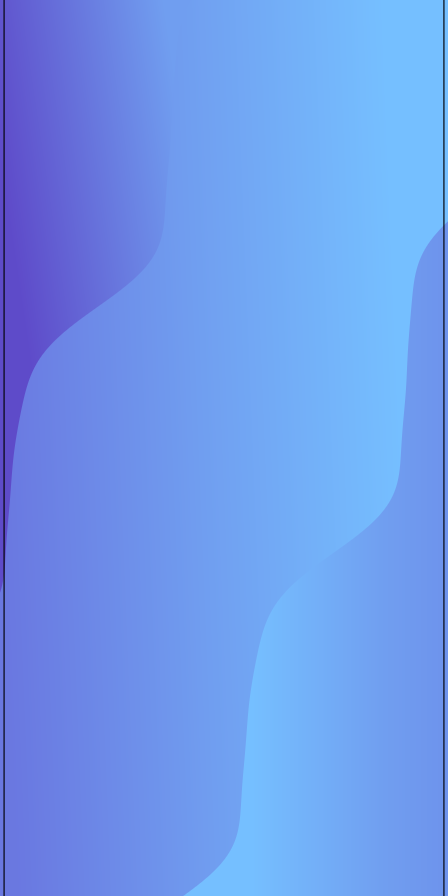
Give the GLSL for this background, as a Shadertoy shader.

```glsl
const float TAU = 6.2831853;

// Wave shape, in fractions of the canvas
const vec2 WAVE_ORIGIN = vec2(0.9036, 0.4427);
const float WAVE_PERIOD = 0.3906;
const float WAVE_DRIFT = 0.3568;
const float WAVE_TOP_BEND = 0.18;
const vec2 LEFT_WAVE_SHIFT = vec2(0.526, 0.2747);

// Side rules
const float RULE_INSET = 0.0091;
const float RULE_WIDTH = 0.0026;

// Palette
const vec3 VIOLET = vec3(0.37, 0.295, 0.79);
const vec3 INDIGO = vec3(0.415, 0.47, 0.88);
const vec3 PERIWINKLE = vec3(0.43, 0.575, 0.925);
const vec3 CORNFLOWER = vec3(0.44, 0.62, 0.94);
const vec3 SKY = vec3(0.46, 0.75, 1.0);
const vec3 RULE_COLOR = vec3(0.0, 0.0, 0.02);

// Horizontal position of the descending wave at a depth below the top
float waveX(float depth) {
    float phase = (depth - WAVE_ORIGIN.y) / WAVE_PERIOD;
    float a = TAU * phase;
    float top = min(phase, 0.0);
    float ripple = 0.0693 * sin(a) + 0.0158 * cos(a)
                 - 0.0137 * sin(2.0 * a) - 0.0111 * cos(2.0 * a)
                 + 0.0016 * sin(3.0 * a) + 0.0038 * cos(3.0 * a);
    return WAVE_ORIGIN.x - 0.0072 - WAVE_DRIFT * phase + ripple
         - WAVE_TOP_BEND * top * top;
}

// Antialiased coverage to the right of a wave shifted left and up
float rightOfWave(vec2 p, vec2 shift, vec2 pixel) {
    float depth = p.y + shift.y;
    float slope = (waveX(depth + pixel.y) - waveX(depth - pixel.y)) / (2.0 * pixel.y);
    float footprint = length(vec2(pixel.x, slope * pixel.y));
    return clamp((p.x + shift.x - waveX(depth)) / footprint + 0.5, 0.0, 1.0);
}

vec3 threeStops(vec3 a, vec3 b, vec3 c, float middle, float t) {
    vec3 first = mix(a, b, clamp(t / middle, 0.0, 1.0));
    return mix(first, c, clamp((t - middle) / (1.0 - middle), 0.0, 1.0));
}

// Box-filtered coverage of a vertical rule
float ruleCoverage(float x, float center, float pixel) {
    float right = min(x + 0.5 * pixel, center + 0.5 * RULE_WIDTH);
    float left = max(x - 0.5 * pixel, center - 0.5 * RULE_WIDTH);
    return max(right - left, 0.0) / pixel;
}

void mainImage(out vec4 fragColor, in vec2 fragCoord) {
    vec2 pixel = 1.0 / iResolution.xy;
    vec2 p = fragCoord * pixel;
    p.y = 1.0 - p.y;

    // Gradients of the three bands
    float middleT = (p.x - 0.08 * (p.y - 0.5)) / 0.9;
    vec3 middleBand = threeStops(INDIGO, CORNFLOWER, SKY, 0.5, middleT);
    float leftT = clamp((p.x - 0.3 * p.y + 0.052) / 0.417, 0.0, 1.0);
    vec3 leftBand = mix(VIOLET, CORNFLOWER, leftT);
    vec3 rightBand = threeStops(SKY, CORNFLOWER, PERIWINKLE, 0.68, (p.x - 0.56) / 0.44);

    // Layer the bands along the waves
    vec3 color = mix(leftBand, middleBand, rightOfWave(p, LEFT_WAVE_SHIFT, pixel));
    color = mix(color, rightBand, rightOfWave(p, vec2(0.0), pixel));

    // Thin rules beside both edges
    float rules = ruleCoverage(p.x, RULE_INSET, pixel.x)
                + ruleCoverage(p.x, 1.0 - RULE_INSET, pixel.x);
    color = mix(color, RULE_COLOR, min(rules, 1.0));
    fragColor = vec4(color, 1.0);
}
```
